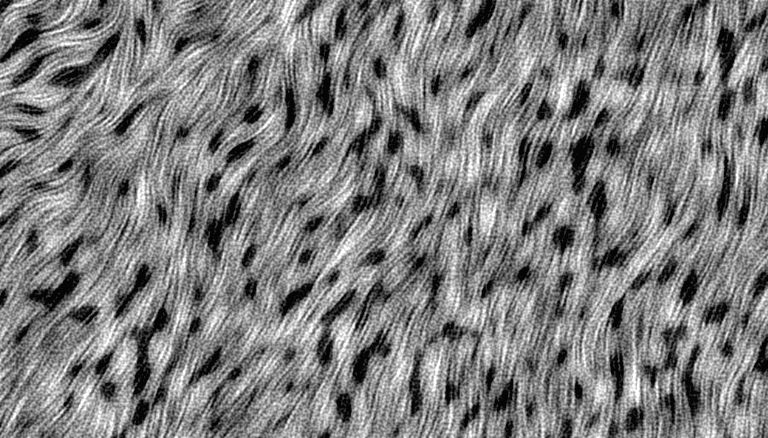
This texture is drawn by a Shadertoy shader. Its source:

```glsl
// Matted grey fibres with dark crevices and a fine, glittering grain.
// Gradient noise is averaged along a bending flow field, which combs it
// into strands and tufts; broad tone and specks are then laid on top.

#define STRAND_FREQ 115.0   // strands per canvas height
#define TUFT_FREQ 24.0      // tufts and crevices per canvas height
#define GRAIN_FREQ 155.0    // specks per canvas height
#define STEP_LENGTH 0.0045  // stride along the flow
#define STEPS 8             // strides to each side
#define MID_GREY 0.53
#define STRAND_GAIN 0.13
#define TUFT_GAIN 0.075
#define TONE_GAIN 0.06
#define GRAIN_GAIN 0.085
#define CREVICE_DEPTH 0.30

// Unit gradient of a lattice cell, from an integer hash
vec2 cellGradient(ivec2 cell) {
    uint h = uint(cell.x) * 1597u + uint(cell.y) * 51749u;
    h = (h ^ (h >> 15)) * 73939133u;
    h = (h ^ (h >> 13)) * 39916801u;
    h ^= h >> 16;
    float turn = 6.2832 * float(h & 65535u) / 65536.0;
    return vec2(cos(turn), sin(turn));
}

// Gradient noise, scaled to a spread of about one
float noise(vec2 p) {
    vec2 base = floor(p);
    vec2 f = p - base;
    ivec2 cell = ivec2(base);
    vec2 u = f * f * f * (f * (f * 6.0 - 15.0) + 10.0);
    float a = dot(cellGradient(cell), f);
    float b = dot(cellGradient(cell + ivec2(1, 0)), f - vec2(1, 0));
    float c = dot(cellGradient(cell + ivec2(0, 1)), f - vec2(0, 1));
    float d = dot(cellGradient(cell + ivec2(1, 1)), f - vec2(1, 1));
    return 4.3 * mix(mix(a, b, u.x), mix(c, d, u.x), u.y);
}

// Strand direction: steep on the right, slanted and swirling at upper left
vec2 flow(vec2 p) {
    float lean = mix(1.0, 1.3, smoothstep(0.4, 1.2, p.x));
    float unrest = smoothstep(1.0, 0.2, p.x) * smoothstep(0.3, 0.9, p.y);
    float swirl = noise(p * 3.0 + 11.3) + 0.8 * noise(p * 8.0 + 37.1);
    float angle = lean + swirl * mix(0.13, 0.4, unrest);
    return vec2(cos(angle), sin(angle));
}

// Strands (x) and tufts (y), averaged both ways along the flow
vec2 combedNoise(vec2 p) {
    vec2 sum = vec2(noise(p * STRAND_FREQ), noise(p * TUFT_FREQ + 71.7));
    float total = 1.0;
    for (int side = -1; side <= 1; side += 2) {
        vec2 q = p;
        for (int i = 1; i <= STEPS; i++) {
            q += float(side) * STEP_LENGTH * flow(q);
            float t = float(i) / float(STEPS + 1);
            float weight = 1.0 - t * t;
            sum += weight * vec2(noise(q * STRAND_FREQ), noise(q * TUFT_FREQ + 71.7));
            total += weight;
        }
    }
    // Averaging flattens the noise, so restore its spread
    return sum / total * vec2(3.0, 2.2);
}

void mainImage(out vec4 fragColor, in vec2 fragCoord) {
    vec2 p = fragCoord / iResolution.y;

    vec2 combed = combedNoise(p);
    float strand = combed.x;
    float tuft = combed.y;
    float tone = noise(p * 7.0 + 5.9);
    float grain = noise(p * GRAIN_FREQ + 19.4);

    // Crevices open in clusters between the tufts
    float cluster = 0.5 * noise(p * 4.0 + 53.2);
    float crevice = smoothstep(1.0, 2.2, cluster - tuft);

    float grey = MID_GREY + STRAND_GAIN * strand + TUFT_GAIN * tuft
               + TONE_GAIN * tone + GRAIN_GAIN * grain
               - CREVICE_DEPTH * crevice;
    fragColor = vec4(vec3(clamp(grey, 0.02, 1.0)), 1.0);
}
```
